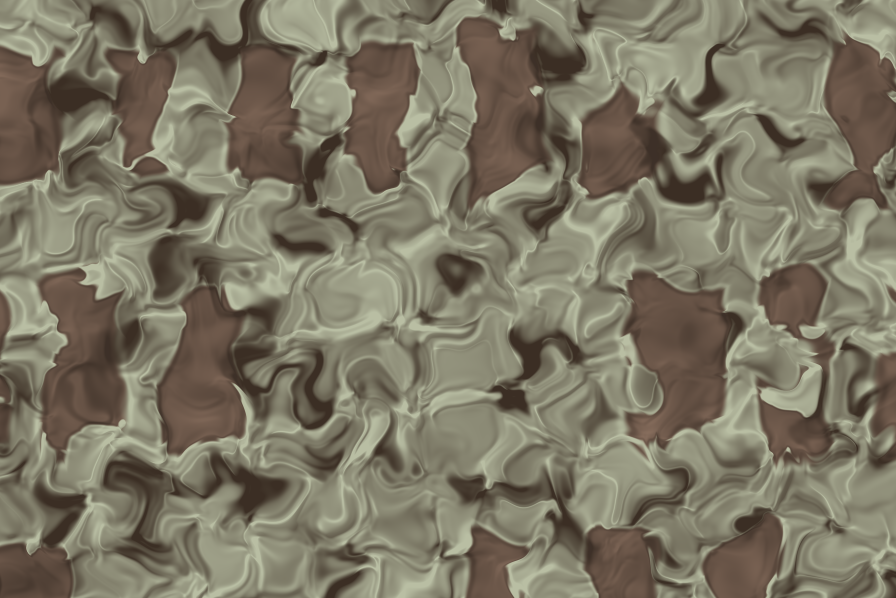
Write a WebGL 1 fragment shader that draws this texture.

```glsl
precision highp float;
// Weathered masonry: curling sage plaster flakes over rows of exposed brown brick.

uniform vec2 u_resolution;

#define FOLD_SCALE 14.0
#define CURL_COARSE 1.5
#define CURL_FINE 0.75
#define RELIEF 1.5
#define CREASE 0.27
#define BRICK_CELL vec2(0.20, 0.42)
#define BRICK_SHARE 0.72
#define PLASTER_DARK vec3(0.23, 0.18, 0.14)
#define PLASTER_LIGHT vec3(0.68, 0.695, 0.595)
#define BRICK_DARK vec3(0.24, 0.19, 0.155)
#define BRICK_LIGHT vec3(0.53, 0.43, 0.365)

// Random vector with components from -1 to 1
vec2 hash2(vec2 cell) {
  vec2 k = vec2(dot(cell, vec2(127.1, 311.7)), dot(cell, vec2(269.5, 183.3)));
  return 2.0 * fract(sin(k) * 43758.55) - 1.0;
}

float gradientNoise(vec2 p) {
  vec2 i = floor(p);
  vec2 f = p - i;
  vec2 u = f * f * f * (f * (f * 6.0 - 15.0) + 10.0);
  vec2 e = vec2(0.0, 1.0);
  float bottom = mix(dot(hash2(i), f), dot(hash2(i + e.yx), f - e.yx), u.x);
  float top = mix(dot(hash2(i + e.xy), f - e.xy), dot(hash2(i + 1.0), f - 1.0), u.x);
  return mix(bottom, top, u.y);
}

vec2 noise2(vec2 p) {
  return vec2(gradientNoise(p), gradientNoise(p + vec2(37.2, 17.9)));
}

// Bends the plane twice, so that noise read through it curls into folds
vec2 curl(vec2 p) {
  vec2 q = p * FOLD_SCALE;
  q += CURL_COARSE * noise2(q * 0.8 + 5.3);
  q += CURL_FINE * noise2(q * 1.7 + 11.6);
  return q;
}

float foldHeight(vec2 q) {
  return gradientNoise(q) + 0.4 * gradientNoise(q * 2.1 + 7.7);
}

// Soft line along the zero level of a field
float lineAt(float field, float width) {
  return exp(-field * field / (width * width));
}

// Signed distance to staggered upright bricks, some of them missing
float brickDistance(vec2 p) {
  vec2 grid = (p - vec2(0.03, 0.18)) / BRICK_CELL;
  grid.x += 0.45 * mod(floor(grid.y), 2.0);
  vec2 id = floor(grid);
  vec2 size = BRICK_CELL * (vec2(0.37, 0.33) + 0.08 * hash2(id + 3.0));
  vec2 d = abs(fract(grid) - 0.5) * BRICK_CELL - size + 0.03;
  float box = length(max(d, 0.0)) + min(max(d.x, d.y), 0.0) - 0.03;
  float missing = step(BRICK_SHARE, 0.5 + 0.5 * hash2(id + 41.0).x);
  return mix(box, max(box, 0.05), missing);
}

vec3 masonry(vec2 p) {
  // Folded plaster, lit from the upper left
  vec2 q = curl(p);
  float height = foldHeight(q);
  float slope = height - foldHeight(curl(p + vec2(-0.0025, 0.003)));
  float hollow = gradientNoise(q * 0.85 + 23.4);
  float edge = gradientNoise(q * 1.1 + 51.8);
  float stain = gradientNoise(p * 5.0 + 63.1);
  float tone = 0.73 + 0.40 * height - 0.30 * stain;
  tone -= 0.62 * smoothstep(0.02, 0.36, hollow + 0.2 * stain);
  tone -= CREASE * lineAt(edge + 0.13, 0.10) * smoothstep(-0.25, 0.25, hollow);
  tone += CREASE * lineAt(edge, 0.05) * smoothstep(-0.15, 0.2, height);
  tone += RELIEF * clamp(slope, -0.14, 0.14);

  // Bricks torn along the folds and partly overrun by plaster flakes
  float cover = gradientNoise(p * 7.0 + 71.3);
  vec2 bend = q - p * FOLD_SCALE;
  float d = brickDistance(p + 0.018 * bend + 0.03 * noise2(p * 9.0 + 2.4));
  d += 0.22 * max(cover, 0.0) + 0.09 * max(height - 0.08, 0.0);
  float brick = 1.0 - smoothstep(-0.005, 0.004, d);
  float mottle = gradientNoise(p * 17.0 + noise2(p * 9.0));
  float brickTone = 0.60 + 0.35 * mottle + 0.22 * height - 0.25 * stain;
  brickTone -= 0.38 * smoothstep(0.08, 0.4, hollow);
  brickTone -= 0.25 * lineAt(d + 0.007, 0.006);
  brickTone += 0.45 * RELIEF * clamp(slope, -0.14, 0.14);
  tone += 0.22 * lineAt(d - 0.006, 0.005);

  vec3 plaster = mix(PLASTER_DARK, PLASTER_LIGHT, clamp(tone, 0.0, 1.1));
  vec3 clay = mix(BRICK_DARK, BRICK_LIGHT, clamp(brickTone, 0.0, 1.0));
  return mix(plaster, clay, brick);
}

void main() {
  // Four samples per pixel smooth the thin creases
  vec3 color = vec3(0.0);
  for (int i = 0; i < 4; i++) {
    float n = float(i);
    vec2 offset = vec2(mod(n, 2.0), floor(n / 2.0)) * 0.5 - 0.25;
    color += masonry((gl_FragCoord.xy + offset) / u_resolution.y);
  }
  gl_FragColor = vec4(color / 4.0, 1.0);
}
```
